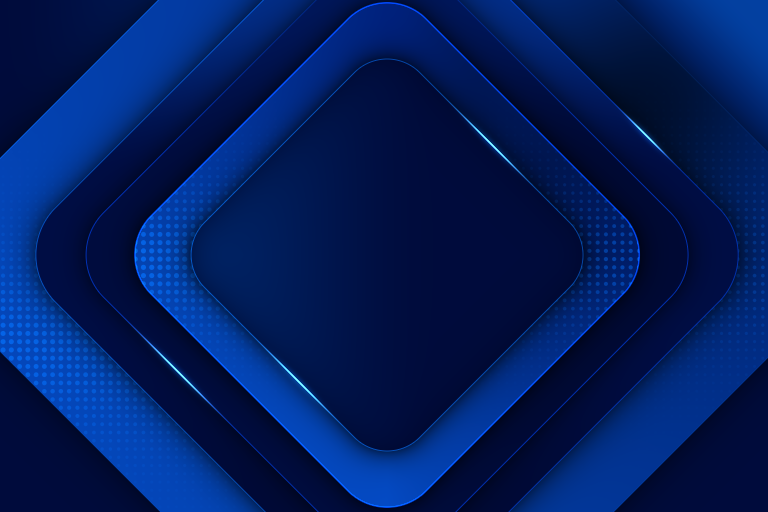
A Shadertoy shader for this background:

```glsl
const vec3 NAVY = vec3(0.0, 0.045, 0.235);
const vec3 INK = vec3(0.0, 0.02, 0.15);
const vec3 ROYAL = vec3(0.01, 0.21, 0.61);
const vec3 AZURE = vec3(0.015, 0.28, 0.74);
const vec3 DOT_BLUE = vec3(0.02, 0.43, 0.97);
const vec3 RIM_BLUE = vec3(0.01, 0.25, 0.82);
const vec3 RIM_CYAN = vec3(0.03, 0.40, 0.80);
const vec3 SPARK = vec3(0.55, 0.90, 1.0);

// Signed distance to a rounded square standing on its corner
float diamond(vec2 p, float halfSide, float radius) {
    vec2 turned = vec2(p.x + p.y, p.y - p.x) * 0.70710678;
    vec2 q = abs(turned) - halfSide + radius;
    return length(max(q, 0.0)) + min(max(q.x, q.y), 0.0) - radius;
}

float bell(float x, float width) {
    float t = x / width;
    return exp(-t * t);
}

// Blend of four colours by direction from the centre
vec3 compass(vec2 p, vec3 left, vec3 right, vec3 top, vec3 bottom) {
    vec2 q = p / max(abs(p.x) + abs(p.y), 1e-4);
    return left * max(-q.x, 0.0) + right * max(q.x, 0.0)
         + top * max(q.y, 0.0) + bottom * max(-q.y, 0.0);
}

// Lays a filled shape with a soft shadow over the colour below
vec3 layer(vec3 below, vec3 fill, float d, float shade, float spread, float px) {
    below *= 1.0 - shade * exp(-max(d, 0.0) / spread);
    return mix(below, fill, clamp(0.5 - d / px, 0.0, 1.0));
}

float rim(float d, float width, float px) {
    return clamp((width - abs(d)) / px + 0.5, 0.0, 1.0);
}

// Bright streak running along an edge
vec3 glint(vec2 p, vec2 spot, float d, float reach, float px) {
    float r = length(p - spot);
    float core = rim(d, 0.0016, px) * bell(r, reach);
    float halo = 0.35 * bell(d, 0.007) * bell(r, reach * 0.9);
    return SPARK * core + RIM_CYAN * halo;
}

// Halftone grid; amount sets dot size and strength
vec3 halftone(vec3 base, vec2 p, float amount, float px) {
    const float CELLS = 62.0;
    float r = length(fract(p * CELLS) - 0.5);
    float size = 0.16 + 0.19 * amount;
    float soft = px * CELLS;
    float mask = clamp((size - r) / soft + 0.5, 0.0, 1.0);
    return mix(base, DOT_BLUE, mask * amount);
}

void mainImage(out vec4 fragColor, in vec2 fragCoord) {
    float px = 1.0 / iResolution.y;
    vec2 p = (fragCoord - 0.5 * iResolution.xy) * px - vec2(0.006, 0.002);

    float core = diamond(p, 0.297, 0.090);
    float ring = diamond(p, 0.380, 0.108);
    float frame = diamond(p, 0.450, 0.117);
    float band = diamond(p, 0.523, 0.130);
    float outer = diamond(p, 0.668, 0.050);
    float leftSide = smoothstep(0.1, -0.1, p.x);
    float upperRight = smoothstep(0.0, 0.2, min(p.x, p.y));
    float upperLeft = smoothstep(0.0, 0.2, min(-p.x, p.y));

    // Corners behind everything
    vec3 sky = mix(vec3(0.0, 0.13, 0.42), vec3(0.01, 0.25, 0.63),
                   smoothstep(0.0, 0.16, outer));
    vec3 color = mix(NAVY, sky, upperRight);
    color += upperLeft * vec3(0.0, 0.05, 0.10) * smoothstep(-0.75, -0.4, p.x);

    // Wide outer band
    vec3 fill = compass(p, AZURE, vec3(0.0, 0.15, 0.47), ROYAL * 0.92, AZURE * 0.95);
    fill *= 1.0 - 0.62 * bell(length(p - vec2(0.51, 0.30)), 0.24);
    float dots = mix(0.32 * bell(p.y + 0.02, 0.17),
                     0.75 * bell(p.y + 0.17, 0.19), leftSide);
    fill = halftone(fill, p, dots, px);
    color = layer(color, fill, outer, 0.35, 0.03, px);
    color += RIM_CYAN * rim(outer, 0.0008, px) * (0.12 + 0.4 * upperLeft);

    // Dark frame, lit towards the top
    float topLight = smoothstep(0.15, 0.52, p.y);
    fill = mix(NAVY * 1.15, ROYAL * 0.95, topLight * 0.85);
    fill = mix(fill, INK, 0.45 * smoothstep(-0.1, -0.5, p.y));
    color = layer(color, fill, band, 0.50, 0.026, px);
    color += mix(RIM_BLUE, RIM_CYAN, leftSide) * rim(band, 0.0009, px) * 0.55;
    color += glint(p, vec2(0.510, 0.238), band, 0.045, px);

    // Second dark frame
    fill = mix(NAVY * 1.05, vec3(0.0, 0.09, 0.36), topLight);
    fill = mix(fill, INK, 0.4 * smoothstep(0.0, 0.35, p.x) * (1.0 - topLight));
    color = layer(color, fill, frame, 0.42, 0.022, px);
    color += RIM_BLUE * rim(frame, 0.0009, px) * mix(0.65, 0.25, topLight);
    color += glint(p, vec2(-0.408, -0.225), frame, 0.075, px);

    // Bright ring with halftone sides
    fill = compass(p, AZURE * 0.94, vec3(0.0, 0.11, 0.40),
                   vec3(0.0, 0.13, 0.49), AZURE * 1.04);
    fill *= 1.0 - 0.25 * upperRight;
    dots = mix(0.48, 0.80, leftSide) * bell(p.y + 0.01, 0.14);
    fill = halftone(fill, p, dots, px);
    color = layer(color, fill, ring, 0.55, 0.020, px);
    color += RIM_BLUE * rim(ring, 0.0014, px) * 0.85;

    // Central panel, lit from the left
    fill = mix(vec3(0.0, 0.145, 0.41), NAVY, smoothstep(-0.40, 0.10, p.x));
    fill = mix(fill, INK, 0.45 * exp(core / 0.035));
    color = layer(color, fill, core, 0.58, 0.022, px);
    color += RIM_CYAN * rim(core, 0.0009, px) * 0.6;
    color += glint(p, vec2(0.201, 0.215), core, 0.065, px);
    color += glint(p, vec2(-0.176, -0.250), core, 0.065, px);

    fragColor = vec4(clamp(color, 0.0, 1.0), 1.0);
}
```
